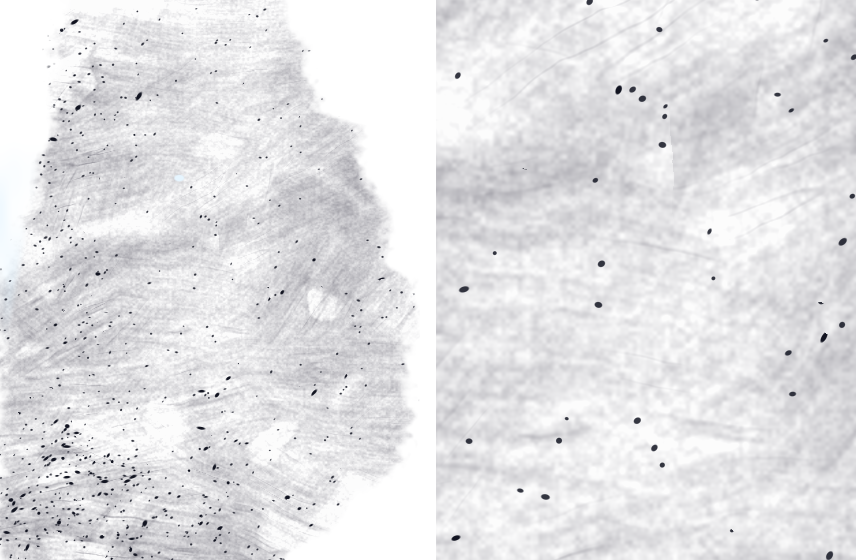
Left, the full canvas; right, a detail of the centre.
Give the GLSL for this texture, as a WebGL 1 fragment shader.

```glsl
precision highp float;
// A ragged pale grey sheet, scraped in crossing directions and peppered with ink specks.
uniform vec2 u_resolution;

const vec3 PAPER = vec3(1.0, 1.0, 1.0);
const vec3 SHADE = vec3(0.56, 0.555, 0.59);
const vec3 INK = vec3(0.07, 0.08, 0.13);
const vec3 ICE = vec3(0.90, 0.96, 1.0);
const float BASE_SHADE = 0.34;      // mean amount of SHADE inside the sheet
const float STREAK_DEPTH = 0.62;
const float GRAIN_DEPTH = 0.36;
const float CLOUD_DEPTH = 0.75;
const float PATCH_SHARPNESS = 13.0;
const float ANGLE_MIN = -0.75;
const float ANGLE_MAX = 1.35;

float hash(vec2 p) {
  return fract(sin(dot(p, vec2(127.1, 311.7))) * 43758.545);
}

vec2 hash2(vec2 p) {
  return vec2(hash(p), hash(p + 41.3));
}

mat2 rotation(float a) {
  return mat2(cos(a), -sin(a), sin(a), cos(a));
}

float noise(vec2 p) {
  vec2 i = floor(p), f = fract(p);
  f = f * f * (3.0 - 2.0 * f);
  return mix(mix(hash(i), hash(i + vec2(1, 0)), f.x),
             mix(hash(i + vec2(0, 1)), hash(i + vec2(1, 1)), f.x), f.y);
}

float fbm(vec2 p) {
  float sum = 0.0, amp = 0.5;
  for (int i = 0; i < 5; i++) {
    sum += amp * noise(p);
    p = rotation(0.6) * p * 2.03 + 17.0;
    amp *= 0.5;
  }
  return sum;
}

float falling(float low, float high, float v) {
  return 1.0 - smoothstep(low, high, v);
}

// Scraped patches: x is the streak tone, y the patch tone, z thin dark scratches.
vec3 scrape(vec2 p, float freq) {
  vec2 g = p * freq, id = floor(g);
  vec3 sum = vec3(0.0);
  float total = 0.0001;
  for (int j = -1; j <= 1; j++) {
    for (int i = -1; i <= 1; i++) {
      vec2 cell = id + vec2(i, j);
      vec2 q = g - cell - hash2(cell + freq);
      q = rotation(mix(ANGLE_MIN, ANGLE_MAX, hash(cell + 7.7))) * q;
      vec2 e = q * vec2(0.7, 1.35);
      float w = exp(-PATCH_SHARPNESS * dot(e, e));
      vec2 s = q / freq + 9.0 * hash(cell + 3.1);
      float coarse = noise(s * vec2(9.0, 110.0));
      float fine = noise(s * vec2(26.0, 270.0));
      float line = falling(0.0, 0.09, abs(noise(s * vec2(7.0, 75.0)) - 0.5));
      line *= smoothstep(0.45, 0.8, noise(s * vec2(22.0, 40.0)));
      sum += w * vec3(0.55 * coarse + 0.45 * fine, hash(cell + 5.9), line);
      total += w;
    }
  }
  return sum / total;
}

// Scattered, slightly elongated ink marks; density is the chance per cell.
float specks(vec2 p, float freq, float density, float radius, float stretch) {
  vec2 g = p * freq, id = floor(g);
  float soft = 0.7 * freq / u_resolution.y, ink = 0.0;
  for (int j = -1; j <= 1; j++) {
    for (int i = -1; i <= 1; i++) {
      vec2 cell = id + vec2(i, j);
      vec2 q = g - cell - hash2(cell + freq);
      q = rotation(mix(-0.3, 1.1, hash(cell + 2.3))) * q;
      q.x /= 1.0 + stretch * hash(cell + 8.1);
      float r = radius * mix(0.45, 1.0, hash(cell + 6.4));
      float present = step(hash(cell + 13.7), density);
      ink = max(ink, present * falling(r - soft, r + soft, length(q)));
    }
  }
  return ink;
}

// Signed depth inside the torn outline.
float sheetDepth(vec2 p) {
  float right = 0.51 + 0.06 * falling(0.87, 1.0, p.y) + 0.09 * falling(0.77, 0.81, p.y)
    + 0.08 * falling(0.4, 0.72, p.y) - 1.2 * max(0.0, 0.18 - p.y);
  float left = 0.1 - 0.13 * falling(0.3, 0.95, p.y);
  float tear = 0.09 * (fbm(p * 11.0) - 0.5) + 0.02 * (noise(p * 90.0) - 0.5);
  return min(right - p.x, p.x - left) + tear;
}

void main() {
  vec2 p = gl_FragCoord.xy / u_resolution.y;
  p.x += 0.375 - 0.5 * u_resolution.x / u_resolution.y;
  vec2 warped = p + 0.025 * vec2(fbm(p * 9.0), fbm(p * 9.0 + 31.0));
  float depth = sheetDepth(p);
  float sheet = smoothstep(-0.004, 0.03, depth);

  // Wear gathers at the lower left and along the left side.
  float corner = exp(-dot((p - vec2(0.12, 0.08)) * vec2(4.2, 5.5), (p - vec2(0.12, 0.08)) * vec2(4.2, 5.5)));
  float side = exp(-pow((p.x - 0.14) / 0.07, 2.0)) * smoothstep(0.1, 0.4, p.y);
  float wear = corner + 0.55 * side;
  float cluster = smoothstep(0.36, 0.68, fbm(p * 13.0 + 5.0));

  // Layered scraping, clouds, grain and one broad diagonal smear.
  vec3 broad = scrape(warped, 5.0), small = scrape(warped + 3.0, 11.0);
  float streak = mix(broad.x, small.x, 0.4) - 0.5;
  float shade = BASE_SHADE + STREAK_DEPTH * (1.0 + 0.6 * wear) * streak;
  shade += 0.22 * (broad.y - 0.5) + 0.2 * (small.y - 0.5);
  shade += CLOUD_DEPTH * (fbm(p * 5.0 + 2.0) - 0.48);
  shade += GRAIN_DEPTH * (0.6 * noise(p * 230.0) + 0.4 * noise(p * 410.0) - 0.5);
  vec2 smear = rotation(0.38) * (p - vec2(0.33, 0.58));
  shade += 0.2 * falling(0.012, 0.03, abs(smear.y)) * falling(0.1, 0.17, abs(smear.x));
  shade -= 0.4 * smoothstep(0.74, 0.9, small.y) * smoothstep(0.4, 0.55, fbm(p * 8.0 + 9.0));
  shade += (0.25 + 0.6 * wear) * (0.6 * broad.z + 0.4 * small.z);
  shade += 0.3 * wear * (cluster - 0.35) - 0.1 * smoothstep(0.75, 1.0, p.y);
  shade = clamp(shade, 0.03, 1.25) * sheet;

  // Ink: fine pepper everywhere, heavier dashes in the worn corner.
  float ink = 0.85 * specks(p, 105.0, (0.05 + 0.26 * wear) * (0.25 + cluster), 0.2, 0.8);
  ink = max(ink, specks(warped, 62.0, (0.012 + 0.38 * corner + 0.06 * side) * cluster, 0.2, 1.6));
  ink *= smoothstep(-0.01, 0.015, depth);

  // Icy tint on the left margin and in one small chip.
  float margin = falling(0.0, 0.02, p.x - 0.19 * (p.y - 0.4)) * smoothstep(0.33, 0.45, p.y) * falling(0.62, 0.76, p.y);
  float chip = falling(0.005, 0.009, length((p - vec2(0.32, 0.682)) * vec2(0.8, 1.2)));
  vec3 color = mix(PAPER, SHADE, shade);
  color = mix(color, ICE, max(0.7 * margin * noise(p * vec2(40.0, 8.0)), chip));
  color = mix(color, INK, ink);
  gl_FragColor = vec4(clamp(color, 0.0, 1.0), 1.0);
}
```
